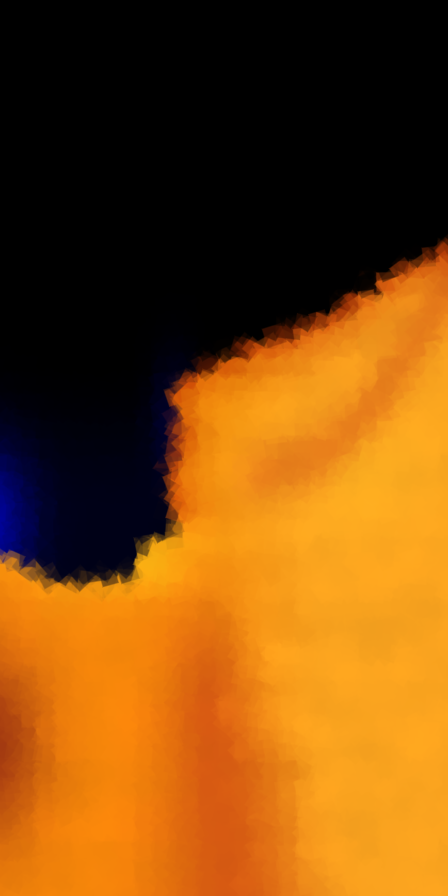
Reproduce this background procedurally as a WebGL 2 fragment shader.

```glsl
#version 300 es
precision highp float;
// Faceted amber flame rising to the right under a black sky with a blue glow.
uniform vec2 u_resolution;
out vec4 fragColor;

const vec3 AMBER = vec3(0.98, 0.64, 0.12);
const vec3 ORANGE = vec3(0.97, 0.53, 0.04);
const vec3 RUST = vec3(0.82, 0.33, 0.07);
const vec3 EMBER = vec3(0.77, 0.21, 0.02);
const vec3 YELLOW = vec3(1.0, 0.74, 0.08);
const vec3 BLUE = vec3(0.0, 0.01, 0.62);
const vec3 NAVY = vec3(0.0, 0.005, 0.09);

vec2 hash2(vec2 p) {
  vec2 q = vec2(dot(p, vec2(127.1, 311.7)), dot(p, vec2(269.5, 183.3)));
  return fract(sin(q) * 43758.5);
}

float gradientNoise(vec2 p) {
  vec2 i = floor(p), f = fract(p);
  vec2 u = f * f * (3.0 - 2.0 * f);
  vec2 e = vec2(0.0, 1.0);
  float a = dot(hash2(i) * 2.0 - 1.0, f);
  float b = dot(hash2(i + e.yx) * 2.0 - 1.0, f - e.yx);
  float c = dot(hash2(i + e.xy) * 2.0 - 1.0, f - e.xy);
  float d = dot(hash2(i + e.yy) * 2.0 - 1.0, f - e.yy);
  return mix(mix(a, b, u.x), mix(c, d, u.x), u.y);
}

// Soft elliptical spot, 1 at its centre
float spot(vec2 p, vec2 centre, vec2 radius) {
  vec2 q = (p - centre) / radius;
  return exp(-dot(q, q));
}

// Depth inside the raised right-hand mass: a wall and a sloping top
float upperDepth(vec2 p) {
  float wall = p.x - 0.383 - 0.01 * sin(p.y * 32.0);
  float top = 1.14 + 0.5 * (p.x - 0.39) + 0.014 * sin((p.x - 0.4) * 15.0);
  return min(wall, (top - p.y) * 0.9);
}

// Depth below the scooped floor
float lowerDepth(vec2 p) {
  float leftLip = 0.06 * (1.0 - smoothstep(0.0, 0.12, p.x));
  float rightLip = 0.09 * smoothstep(0.27, 0.34, p.x);
  return 0.705 + leftLip + rightLip - p.y;
}

vec3 skyColor(vec2 p) {
  float haze = smoothstep(1.2, 0.85, p.y) * smoothstep(0.6, 0.3, p.x);
  vec3 color = NAVY * haze;
  color += BLUE * 0.85 * spot(p, vec2(-0.02, 0.83), vec2(0.09, 0.17));
  return color + BLUE * 0.3 * spot(p, vec2(0.39, 1.07), vec2(0.045, 0.13));
}

vec3 fireColor(vec2 p, float upper, float lower, float grain) {
  // Orange on the left warming to amber on the right
  float warm = smoothstep(0.35, 0.75, p.x + 0.1 * grain);
  vec3 color = mix(ORANGE, AMBER, warm);
  color = mix(color, vec3(0.97, 0.62, 0.03), 0.7 * smoothstep(0.75, 1.0, p.y) * (1.0 - warm));
  color = mix(color, vec3(1.0, 0.70, 0.13), 0.8 * spot(p, vec2(0.75, 0.96), vec2(0.25, 0.16)));

  // Rust column spreading toward the bottom
  float fall = clamp(0.75 - p.y, 0.0, 0.75);
  float center = 0.435 + 0.11 * fall;
  float width = 0.055 + 0.15 * fall;
  float across = (p.x - center + 0.04 * grain) / width;
  float column = exp(-across * across) * smoothstep(0.78, 0.4, p.y);
  color = mix(color, RUST, 0.93 * column);

  // Dark ember at the left edge
  float ember = spot(p, vec2(-0.03, 0.34), vec2(0.13, 0.22));
  color = mix(color, vec3(0.58, 0.17, 0.07), 0.9 * ember);

  // Diagonal tawny band below the top
  float bend = 0.88 + 0.86 * (p.x - 0.52) - 0.12 * sin((p.x - 0.52) * 6.5);
  float band = (p.y - bend - 0.06 + 0.05 * grain) / 0.075;
  float tawny = exp(-band * band) * smoothstep(0.48, 0.61, p.x);
  color = mix(color, vec3(0.88, 0.45, 0.10), 0.85 * tawny);

  // Glowing rims
  float upperRim = exp(-max(upper, 0.0) / 0.045) * smoothstep(0.0, -0.07, lower);
  color = mix(color, EMBER, upperRim);
  float lowerRim = exp(-abs(lower) / 0.04) * smoothstep(0.65, 0.35, p.x);
  color = mix(color, YELLOW, 0.5 * lowerRim);
  color = mix(color, YELLOW, 0.8 * spot(p, vec2(0.34, 0.74), vec2(0.07, 0.06)));
  return color * (1.0 + 0.07 * grain);
}

vec3 scene(vec2 p) {
  float grain = gradientNoise(p * 9.0) + 0.5 * gradientNoise(p * 23.0);
  float upper = upperDepth(p) + 0.012 * grain;
  float lower = lowerDepth(p) + 0.012 * grain;
  float fire = smoothstep(-0.01, 0.012, max(upper, lower));
  return mix(skyColor(p), fireColor(p, upper, lower, grain), fire);
}

// Lays translucent turned squares, each tinted by the scene at its centre
vec3 facets(vec3 color, vec2 p, float size, float seed, float opacity, float pixel) {
  vec2 grid = p / size + seed;
  vec2 cell = floor(grid);
  for (int y = -1; y <= 1; y++) {
    for (int x = -1; x <= 1; x++) {
      vec2 id = cell + vec2(x, y);
      vec2 rnd = hash2(id + seed);
      vec2 center = id + 0.5 + 0.4 * (rnd - 0.5);
      float turn = 6.2832 * hash2(id + seed + 7.3).x;
      vec2 q = mat2(cos(turn), sin(turn), -sin(turn), cos(turn)) * (grid - center);
      float edge = max(abs(q.x), abs(q.y)) - 0.5 - 0.15 * rnd.x;
      float cover = 1.0 - smoothstep(-pixel / size, pixel / size, edge);
      color = mix(color, scene((center - seed) * size), cover * opacity);
    }
  }
  return color;
}

void main() {
  vec2 p = gl_FragCoord.xy / u_resolution * vec2(1.0, 2.0);
  float pixel = 1.0 / u_resolution.x;
  vec3 color = scene(p);
  color = facets(color, p, 0.06, 3.7, 0.7, pixel);
  color = facets(color, p, 0.045, 11.2, 0.6, pixel);
  color = facets(color, p, 0.036, 23.6, 0.45, pixel);
  fragColor = vec4(color, 1.0);
}
```
